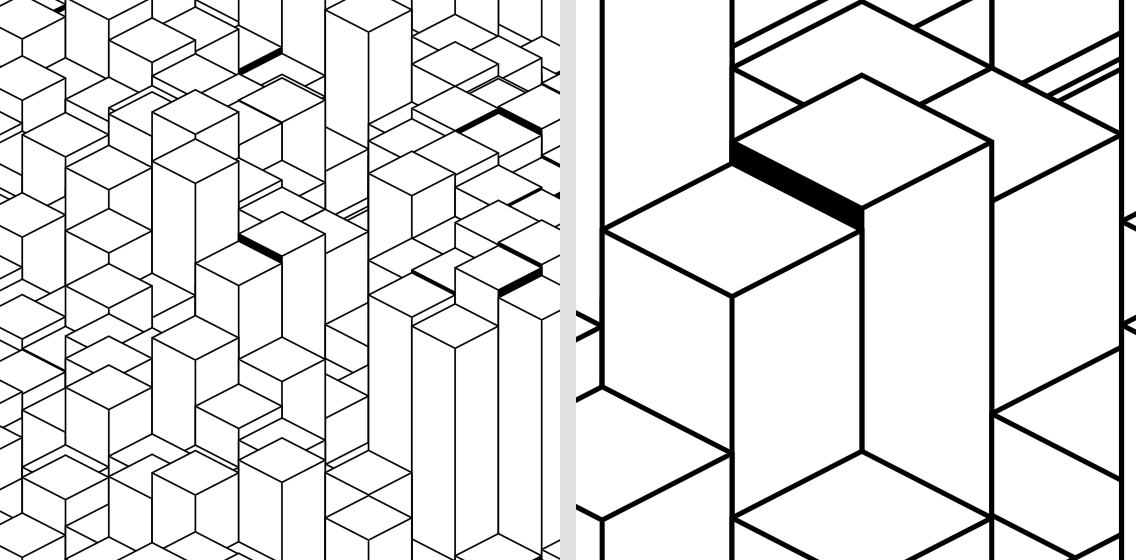
Left: the whole. Right: its middle third, enlarged.
Reproduce this pattern procedurally as a WebGL 1 fragment shader.

```glsl
precision highp float;
uniform vec2 u_resolution;

// Half width and half height of a column's top face
const vec2 HALF_TOP = vec2(0.0773, 0.0397);
const float LEFT_MARGIN = 0.0397;

float hash(vec2 p) {
  return fract(sin(dot(p, vec2(127.1, 311.7))) * 43758.55);
}

vec2 gradient(vec2 p) {
  float angle = 6.2832 * hash(p + 19.3);
  return vec2(cos(angle), sin(angle));
}

float gradientNoise(vec2 p) {
  vec2 i = floor(p), f = fract(p);
  vec2 e = vec2(0.0, 1.0);
  vec2 s = f * f * (3.0 - 2.0 * f);
  float low = mix(dot(gradient(i), f), dot(gradient(i + e.yx), f - e.yx), s.x);
  float high = mix(dot(gradient(i + e.xy), f - e.xy), dot(gradient(i + e.yy), f - e.yy), s.x);
  return mix(low, high, s.y);
}

vec2 basePoint(vec2 cell) {
  return vec2(LEFT_MARGIN, 0.0) + cell * HALF_TOP;
}

// Rough towers, with a flat terrace on the right that ends in a cliff
float columnHeight(vec2 cell) {
  vec2 base = basePoint(cell);
  float jitter = hash(cell);
  float towers = jitter * mix(0.16, 0.35, smoothstep(0.0, 0.4, base.x))
               + 0.08 * gradientNoise(cell * 0.23);
  float right = step(0.7, base.x);
  float behindCliff = step(-0.02, base.y);
  float terrace = right * behindCliff * step(base.y, 0.37);
  float height = mix(towers, 0.41 + 0.085 * jitter, terrace);
  return mix(height, 0.06 * jitter, right * (1.0 - behindCliff));
}

// Paints one column over the colour behind it
float paintColumn(float behind, vec2 p, vec2 cell, float aa) {
  float height = columnHeight(cell);
  vec2 local = p - basePoint(cell) - vec2(0.0, height);
  float x = abs(local.x);
  vec2 normal = normalize(HALF_TOP.yx);
  float reach = HALF_TOP.y * normal.y;
  float roof = dot(vec2(x, local.y), normal) - reach;
  float outline = max(roof, x - HALF_TOP.x);
  if (outline > 0.01) return behind;

  // Edges: silhouette, front lip of the top face, vertical ridge
  float lip = dot(vec2(x, -local.y), normal) - reach;
  float edge = min(abs(outline), max(abs(lip), outline));
  edge = min(edge, max(x, -lip));

  // Side faces of very low steps are solid black
  vec2 neighbour = cell + vec2(local.x < 0.0 ? -1.0 : 1.0, -1.0);
  float stepHeight = height - columnHeight(neighbour);
  float lowStep = step(0.0, stepHeight) * step(stepHeight, 0.0137);
  float face = 1.0 - lowStep * smoothstep(-aa, aa, lip);

  float shade = mix(behind, face, 1.0 - smoothstep(-aa, aa, outline));
  return mix(shade, 0.0, 1.0 - smoothstep(0.0015 - aa, 0.0015 + aa, edge));
}

void main() {
  vec2 p = gl_FragCoord.xy / u_resolution;
  float aa = 0.7 / min(u_resolution.x, u_resolution.y);
  float across = (p.x - LEFT_MARGIN) / HALF_TOP.x;
  float shade = 1.0;

  // Rows from back to front, odd rows shifted by half a column
  for (int i = 0; i < 43; i++) {
    float row = 29.0 - float(i);
    float parity = mod(row, 2.0);
    float column = parity + 2.0 * floor((across - parity) * 0.5);
    shade = paintColumn(shade, p, vec2(column, row), aa);
    shade = paintColumn(shade, p, vec2(column + 2.0, row), aa);
  }
  gl_FragColor = vec4(vec3(shade), 1.0);
}
```
